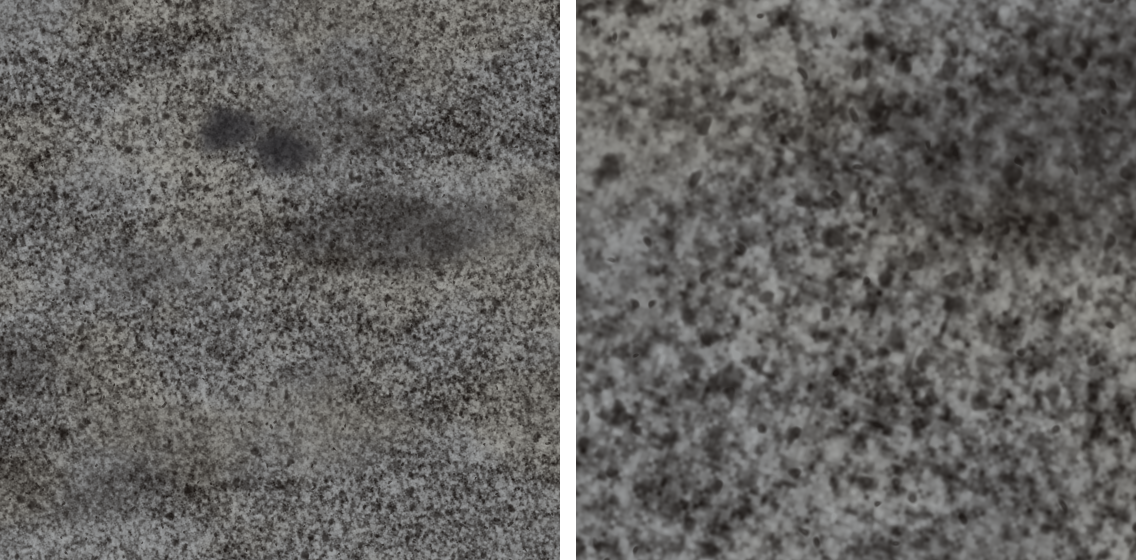
Left, the full canvas; right, a detail of the centre.
A Shadertoy shader for this texture:

```glsl
// Weathered grey concrete: gritty flakes, dark pits, sooty stains and cloudy patches.
#define GRAIN_FREQ 185.0
#define GRAIN_CONTRAST 0.76
#define CLOUD_CONTRAST 0.62
#define MOTTLE_CONTRAST 0.45
#define PIT_FREQ 46.0
#define PIT_SHARE 0.42
#define BASE_TONE 0.615
#define DARK_COLOR vec3(0.160, 0.145, 0.136)
#define LIGHT_COLOR vec3(0.562, 0.565, 0.563)
#define SOOT_COLOR vec3(0.195, 0.190, 0.200)

float hash(vec2 p) {
    vec3 q = fract(vec3(p.xyx) * 0.1031);
    q += dot(q, q.yzx + 33.33);
    return fract((q.x + q.y) * q.z);
}

float noise(vec2 p) {
    vec2 cell = floor(p), f = fract(p);
    f = f * f * (3.0 - 2.0 * f);
    float low = mix(hash(cell), hash(cell + vec2(1, 0)), f.x);
    float high = mix(hash(cell + vec2(0, 1)), hash(cell + vec2(1, 1)), f.x);
    return mix(low, high, f.y);
}

float fbm(vec2 p) {
    float sum = 0.0, amp = 0.5;
    for (int i = 0; i < 5; i++) {
        sum += amp * noise(p);
        p = mat2(1.9, 0.6, -0.6, 1.9) * p + 17.3;
        amp *= 0.5;
    }
    return sum / 0.97;
}

// Fine crust, centred on zero, mixed from three grain sizes
float grit(vec2 uv) {
    vec2 p = mat2(0.94, 0.34, -0.34, 0.94) * uv * GRAIN_FREQ;
    float coarse = noise(p * 0.52 + 5.0) - 0.5;
    float medium = noise(mat2(0.97, -0.2, 0.25, 0.9) * uv * GRAIN_FREQ + 71.0) - 0.5;
    float fine = noise(p * 1.9 + 140.0) - 0.5;
    return 0.5 * coarse + medium + 0.62 * fine;
}

// Scattered ragged holes of varied size
float pits(vec2 uv, float share) {
    vec2 p = uv * PIT_FREQ;
    p += 0.3 * (vec2(noise(p * 2.7), noise(p * 2.7 + 50.0)) - 0.5);
    vec2 home = floor(p);
    float mask = 0.0;
    for (int y = -1; y <= 1; y++)
    for (int x = -1; x <= 1; x++) {
        vec2 cell = home + vec2(x, y);
        vec2 center = cell + vec2(hash(cell + 3.1), hash(cell + 47.7));
        float size = hash(cell + 91.3);
        float radius = 0.12 + 0.26 * size * size * size;
        float present = smoothstep(-0.05, 0.05, share - hash(cell + 133.9));
        float d = length((p - center) * vec2(1.1, 0.9));
        mask = max(mask, present * (1.0 - smoothstep(radius * 0.4, radius * 1.4, d)));
    }
    return mask;
}

// Soft ellipse, one at its center and zero outside
float blot(vec2 p, vec2 center, vec2 radii) {
    return 1.0 - smoothstep(0.5, 1.3, length((p - center) / radii));
}

void mainImage(out vec4 fragColor, in vec2 fragCoord) {
    vec2 uv = fragCoord / iResolution.xy;
    vec2 slant = vec2(uv.x, uv.y - 0.12 * uv.x);

    // Broad fields, stretched sideways
    float cloud = fbm(slant * vec2(3.5, 9.0) + 8.0) - 0.5;
    float mottle = fbm(uv * vec2(20.0, 30.0) + 31.0) - 0.5;
    float rough = smoothstep(0.3, 0.65, fbm(slant * vec2(3.5, 6.0) + 63.0));
    float streak = noise(slant * vec2(9.0, 60.0)) - 0.5;

    // Stains with ragged edges
    vec2 ragged = uv + 0.07 * (vec2(fbm(uv * 14.0), fbm(uv * 14.0 + 40.0)) - 0.5);
    float stain = blot(ragged, vec2(0.68, 0.575), vec2(0.23, 0.08));
    stain = max(stain, 0.7 * blot(ragged, vec2(0.66, 0.76), vec2(0.09, 0.045)));
    stain = max(stain, 0.6 * blot(ragged, vec2(0.45, 0.76), vec2(0.13, 0.06)));
    float soot = blot(ragged, vec2(0.405, 0.765), vec2(0.055, 0.042));
    soot = max(soot, blot(ragged, vec2(0.50, 0.725), vec2(0.042, 0.047)));
    float pale = blot(ragged, vec2(0.25, 0.49), vec2(0.24, 0.16));

    // Combined tone, with highlights held back
    float contrast = GRAIN_CONTRAST * mix(0.72, 1.12, rough) * (1.0 - 0.4 * stain);
    float tone = BASE_TONE + contrast * grit(uv);
    tone += CLOUD_CONTRAST * cloud * (1.0 - 0.8 * stain);
    tone += MOTTLE_CONTRAST * mottle + 0.07 * streak;
    tone += 0.09 * pale - 0.31 * stain;
    float holes = pits(uv, PIT_SHARE * mix(0.5, 1.1, rough));
    tone -= holes * (0.12 + 0.55 * max(tone, 0.0));
    tone -= 0.4 * max(tone - 0.85, 0.0);

    // Colour, with slight brown and blue drift
    vec3 color = mix(DARK_COLOR, LIGHT_COLOR, clamp(tone, -0.1, 1.1));
    float warmth = smoothstep(0.35, 0.7, fbm(uv * vec2(5.0, 8.0) + 90.0));
    color *= mix(vec3(0.995, 1.0, 1.008), vec3(1.015, 1.0, 0.965), warmth);
    color = mix(color, SOOT_COLOR + 0.1 * (tone - 0.5), 0.85 * soot);
    fragColor = vec4(color, 1.0);
}
```
